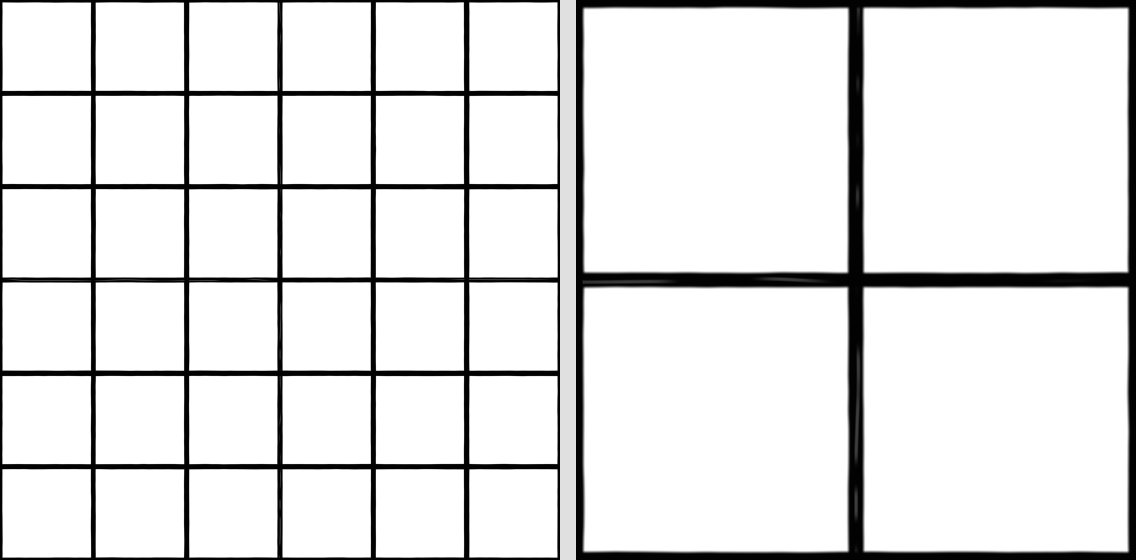
Left: the whole. Right: its middle third, enlarged.
Reproduce this pattern procedurally as a Shadertoy shader.

```glsl
const float CELLS = 6.0;
const float HALF_WIDTH = 0.0045;
const float WIDTH_SPREAD = 0.0006;
const float EDGE_WOBBLE = 0.0007;
const vec3 PAPER = vec3(1.0);
const vec3 INK = vec3(0.008);
const vec3 WORN_INK = vec3(0.24, 0.24, 0.25);

// Integer hash, 0 to 1
float hash(uint n) {
    n = (n ^ 61u) ^ (n >> 16);
    n *= 9u;
    n ^= n >> 4;
    n *= 668265261u;
    n ^= n >> 15;
    return float(n & 65535u) / 65535.0;
}

// Smooth 1D noise that wraps over the unit interval
float wrapNoise(float t, float period, float seed) {
    float x = fract(t) * period;
    float i = floor(x);
    float f = x - i;
    uint base = uint(seed) * 1024u;
    float a = hash(base + uint(mod(i, period)));
    float b = hash(base + uint(mod(i + 1.0, period)));
    return mix(a, b, f * f * (3.0 - 2.0 * f));
}

// One family of parallel lines: x = ink coverage, y = wear inside the ink
vec2 ruledLines(float across, float along, float seed, float fleckCount, float soft) {
    float nearest = floor(across * CELLS + 0.5);
    float offset = across - nearest / CELLS;
    float line = mod(nearest, CELLS);
    float lineSeed = seed + line * 4.0;

    // Each side of a line wavers on its own
    float sideSeed = lineSeed + step(0.0, offset);
    float wobble = 0.65 * wrapNoise(along, 30.0, sideSeed)
                 + 0.35 * wrapNoise(along, 90.0, sideSeed + 100.0) - 0.5;
    float spread = hash(uint(lineSeed) + 7919u) - 0.5;
    float halfWidth = HALF_WIDTH + WIDTH_SPREAD * spread + EDGE_WOBBLE * wobble;
    float coverage = 1.0 - smoothstep(-soft, soft, abs(offset) - halfWidth);

    // Faint dry streaks along the central line
    float isCentral = 1.0 - step(0.5, abs(line - 0.5 * CELLS));
    float drift = 0.003 * (wrapNoise(along, 18.0, lineSeed + 200.0) - 0.5);
    float hairline = 1.0 - smoothstep(0.0003, 0.0003 + soft, abs(offset - drift));
    float fleck = smoothstep(0.4, 0.9, wrapNoise(along, fleckCount, lineSeed + 300.0));
    return vec2(coverage, isCentral * hairline * fleck);
}

vec3 inkOver(vec3 under, vec2 lines) {
    vec3 ink = mix(INK, WORN_INK, lines.y);
    return mix(under, min(under, ink), lines.x);
}

void mainImage(out vec4 fragColor, in vec2 fragCoord) {
    vec2 uv = fragCoord / iResolution.xy;
    float soft = max(0.0013, 0.7 / min(iResolution.x, iResolution.y));

    vec2 verticals = ruledLines(uv.x, uv.y, 1.0, 60.0, soft);
    vec2 horizontals = ruledLines(uv.y, uv.x, 41.0, 24.0, soft);

    vec3 color = inkOver(PAPER, verticals);
    color = inkOver(color, horizontals);
    fragColor = vec4(color, 1.0);
}
```
